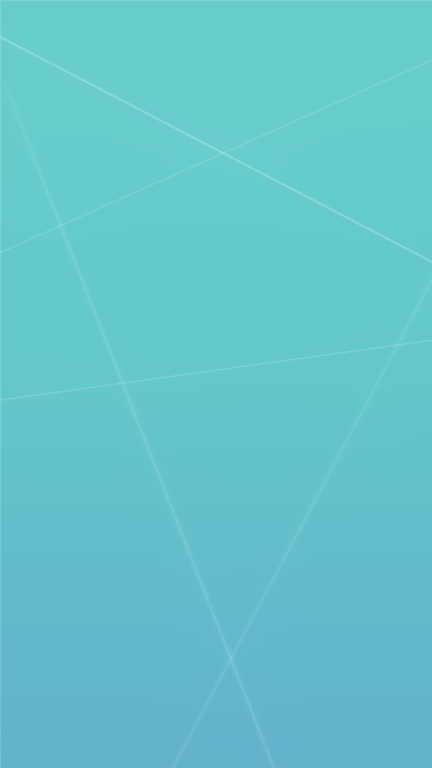
Give the GLSL for this background, as a WebGL 2 fragment shader.

```glsl
#version 300 es
precision highp float;

uniform vec2 u_resolution;
out vec4 outColor;

#define TOP_COLOR vec3(0.400, 0.802, 0.796)
#define MIDDLE_COLOR vec3(0.386, 0.786, 0.795)
#define BOTTOM_COLOR vec3(0.382, 0.690, 0.793)
#define BEAM_COLOR vec3(0.86, 0.97, 0.96)
#define MIDDLE_HEIGHT 0.64
#define HALO_WIDTH 0.045
#define HALO_STRENGTH 0.05
#define SKIRT_WIDTH 0.0042
#define BORDER_WIDTH 0.0013
#define BORDER_STRENGTH 0.22

// Across (x) and along (y) distances from the line through a and b.
vec2 lineCoords(vec2 uv, vec2 a, vec2 b) {
    vec2 aspect = vec2(u_resolution.x / u_resolution.y, 1.0);
    vec2 dir = normalize((b - a) * aspect);
    vec2 p = (uv - a) * aspect;
    return vec2(dir.x * p.y - dir.y * p.x, dot(dir, p));
}

float gaussian(float d, float width) {
    float w = max(width, 0.55 / u_resolution.y);
    return exp(-d * d / (w * w));
}

float halo(float d) {
    return HALO_STRENGTH * exp(-abs(d) / HALO_WIDTH);
}

// Fine crisp ray.
float thinBeam(vec2 uv, vec2 a, vec2 b, float width, float strength) {
    float d = lineCoords(uv, a, b).x;
    return strength * (gaussian(d, width) + halo(d));
}

// Soft ray whose skirt is slightly uneven along its length.
float softBeam(vec2 uv, vec2 a, vec2 b, float strength) {
    vec2 q = lineCoords(uv, a, b);
    float grain = 0.8 + 0.12 * sin(q.y * 410.0) + 0.08 * sin(q.y * 173.0 + 1.7);
    float core = 0.55 * gaussian(q.x, 0.0014);
    float skirt = 0.45 * grain * gaussian(q.x, SKIRT_WIDTH);
    float start = smoothstep(-0.002, 0.015, q.y);
    return strength * start * (core + skirt + halo(q.x));
}

// Vertical gradient through three colours.
vec3 background(float height) {
    vec3 lower = mix(BOTTOM_COLOR, MIDDLE_COLOR, smoothstep(-0.12, MIDDLE_HEIGHT, height));
    return mix(lower, TOP_COLOR, smoothstep(MIDDLE_HEIGHT, 0.86, height));
}

void main() {
    vec2 uv = gl_FragCoord.xy / u_resolution;
    vec3 color = background(uv.y);

    // Shallow crisp beams, then the steep soft ones.
    float light = thinBeam(uv, vec2(0.0, 0.952), vec2(1.0, 0.659), 0.0014, 0.31);
    light += thinBeam(uv, vec2(0.0, 0.671), vec2(1.0, 0.922), 0.0010, 0.18);
    light += thinBeam(uv, vec2(0.0, 0.479), vec2(1.0, 0.557), 0.0010, 0.21);
    float fade = mix(0.55, 1.0, smoothstep(0.90, 0.65, uv.y));
    light += fade * softBeam(uv, vec2(0.007, 0.897), vec2(0.634, 0.0), 0.18);
    light += softBeam(uv, vec2(1.03, 0.667), vec2(0.400, 0.0), 0.13);

    // Thin pale border along the left and top edges.
    float edge = min(uv.x * u_resolution.x / u_resolution.y, 1.0 - uv.y);
    light += BORDER_STRENGTH * (1.0 - smoothstep(0.0, 2.0 * BORDER_WIDTH, edge));

    color = mix(color, BEAM_COLOR, clamp(light, 0.0, 1.0));
    outColor = vec4(color, 1.0);
}
```
